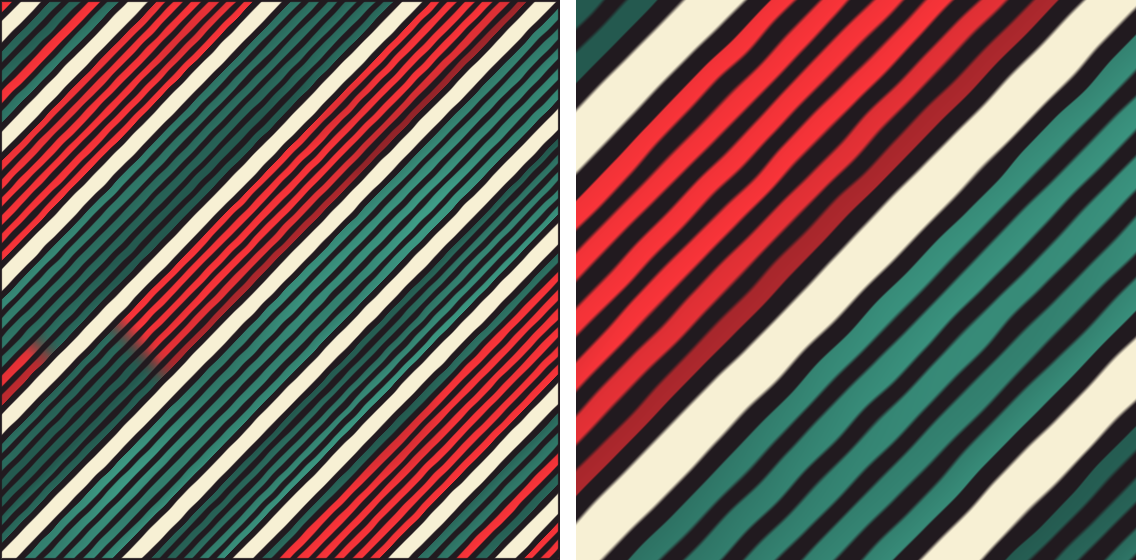
Left: the whole. Right: its middle third, enlarged.
A three.js fragment shader for this pattern:

```glsl
varying vec2 vUv;

const vec3 INK = vec3(0.13, 0.10, 0.12);
const vec3 CREAM = vec3(0.97, 0.94, 0.83);
const vec3 RED = vec3(0.96, 0.20, 0.22);
const vec3 DARK_RED = vec3(0.51, 0.13, 0.15);
const vec3 TEAL = vec3(0.23, 0.58, 0.50);
const vec3 DARK_TEAL = vec3(0.14, 0.35, 0.31);
const float CREAM_HALF = 0.0185;
const float LINE_WIDTH = 0.0145;
const float SOFT = 0.0022;

float hash(vec2 p) {
  return fract(sin(dot(p, vec2(127.1, 311.7))) * 4375.85);
}

float noise(vec2 p) {
  vec2 i = floor(p);
  vec2 f = fract(p);
  f = f * f * (3.0 - 2.0 * f);
  float low = mix(hash(i), hash(i + vec2(1.0, 0.0)), f.x);
  float high = mix(hash(i + vec2(0.0, 1.0)), hash(i + vec2(1.0, 1.0)), f.x);
  return mix(low, high, f.y);
}

// Paints one group of stripes between two cream centre lines.
// p.x crosses the stripes and p.y runs along them.
// reds: first and last red stripe; shade: teal light at either side.
void paintBand(inout vec3 color, vec2 p, vec2 span, float count,
               vec2 reds, vec2 shade, float redMask, float fade) {
  if (p.x < span.x || p.x >= span.y) return;

  float start = span.x + CREAM_HALF + 0.5 * LINE_WIDTH;
  float pitch = (span.y - span.x - 2.0 * CREAM_HALF - LINE_WIDTH) / count;
  float u = (p.x - start) / pitch;
  float index = clamp(floor(u), 0.0, count - 1.0);
  float across = clamp(u - index, 0.0, 1.0);

  // Stripe tint with smudges drawn out along the diagonal
  float cloud = noise(vec2(p.x * 14.0, p.y * 3.0) + span.x * 17.0);
  float light = mix(shade.x, shade.y, (index + 0.5) / count);
  light = clamp(light + 0.6 * (cloud - 0.5) + 0.25 * (across - 0.5), 0.0, 1.15);
  vec3 teal = mix(DARK_TEAL, TEAL, light);
  float worn = fade * smoothstep(count - 2.5, count - 1.0, index);
  worn += 0.25 * (1.0 - smoothstep(0.1, 0.4, cloud));
  worn = max(worn, 1.0 - redMask);
  vec3 red = mix(RED, DARK_RED, clamp(worn, 0.0, 0.85));
  red *= 0.96 + 0.08 * across;
  float isRed = step(reds.x, index) * step(index, reds.y) * redMask;
  vec3 tint = mix(teal, red, isRed);

  // Ink lines of uneven weight
  float nearest = clamp(floor(u + 0.5), 0.0, count);
  float fromLine = abs(u - nearest) * pitch;
  float weight = LINE_WIDTH * (0.42 + 0.16 * noise(p * vec2(30.0, 9.0)));
  color = mix(INK, tint, smoothstep(weight - SOFT, weight + SOFT, fromLine));

  // Cream rules on both sides, with ink beside them
  float fromCream = min(p.x - span.x, span.y - p.x);
  float outside = smoothstep(CREAM_HALF - SOFT, CREAM_HALF + SOFT, fromCream);
  float inked = smoothstep(0.0, SOFT, fromCream - CREAM_HALF - LINE_WIDTH);
  color = mix(CREAM, mix(INK, color, inked), outside);
}

void main() {
  // Diagonal axes, the first counted from the upper left corner
  float along = vUv.x + vUv.y - 1.0;
  float across = vUv.x + 1.0 - vUv.y + 0.015 * along;
  across += 0.0025 * (noise(vec2(along * 28.0, across * 35.0)) - 0.5);
  vec2 p = vec2(across, along);

  vec2 noReds = vec2(-1.0);
  vec2 allReds = vec2(0.0, 9.0);
  vec2 dim = vec2(0.25, 0.35);
  float patchEnd = 1.0 - smoothstep(-0.60, -0.50, along);
  float bandEnd = smoothstep(-0.42, -0.33, along);

  vec3 color = INK;
  paintBand(color, p, vec2(-0.040, 0.059), 1.0, allReds, dim, 1.0, 0.0);
  paintBand(color, p, vec2(0.059, 0.253), 4.0, vec2(2.0), dim, 1.0, 0.0);
  paintBand(color, p, vec2(0.253, 0.496), 6.0, allReds, dim, 1.0, 0.0);
  paintBand(color, p, vec2(0.496, 0.750), 6.0, vec2(4.0, 5.0), vec2(0.6, 0.0), patchEnd, 0.5);
  paintBand(color, p, vec2(0.750, 0.992), 6.0, allReds, vec2(0.35, 0.0), bandEnd, 0.65);
  paintBand(color, p, vec2(0.992, 1.221), 5.0, noReds, vec2(0.75, 0.9), 1.0, 0.0);
  paintBand(color, p, vec2(1.221, 1.423), 5.0, noReds, vec2(0.0, 1.0), 1.0, 0.0);
  paintBand(color, p, vec2(1.423, 1.704), 7.0, vec2(1.0, 6.0), dim, 1.0, 0.0);
  paintBand(color, p, vec2(1.704, 1.898), 4.0, vec2(2.0), dim, 1.0, 0.0);
  paintBand(color, p, vec2(1.898, 2.040), 3.0, allReds, dim, 1.0, 0.0);

  // Thin ink frame
  vec2 margin = min(vUv, 1.0 - vUv);
  float inside = smoothstep(0.002, 0.005, min(margin.x, margin.y));
  gl_FragColor = vec4(mix(INK, color, inside), 1.0);
}
```
